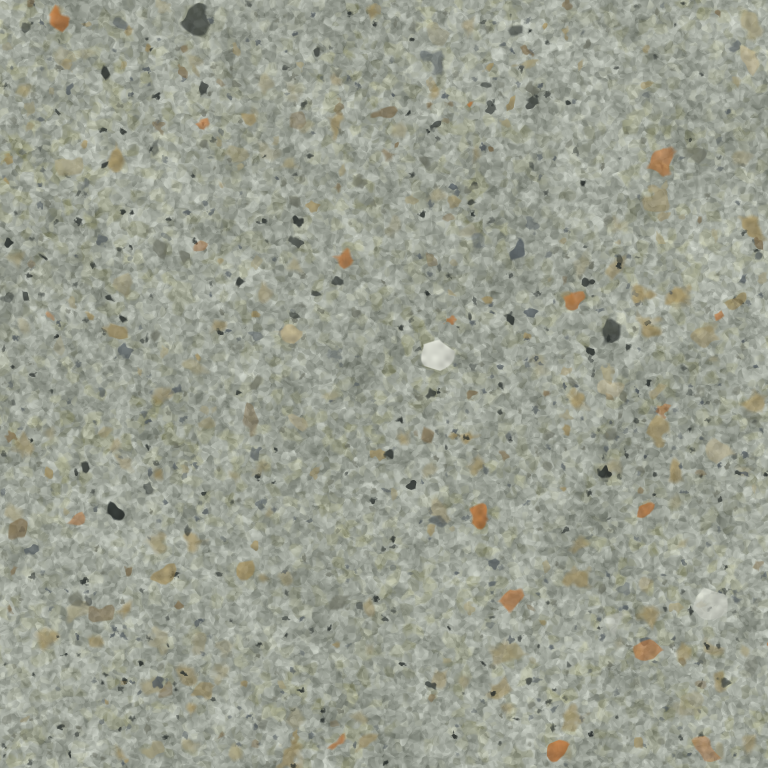
A Shadertoy shader for this texture:

```glsl
const vec3  SAND_COLOR    = vec3(0.622, 0.643, 0.602);
const vec3  YELLOW_TINT   = vec3(0.000, -0.008, -0.070);
const float COARSE_CELLS  = 76.0;
const float FINE_CELLS    = 128.0;
const float SPARKLE_CELLS = 200.0;
const float COARSE_TONE   = 0.105;
const float FINE_TONE     = 0.135;
const float SPARKLE_TONE  = 0.090;
const float DRIFT_TONE    = 0.055;
const float BEND          = 0.0045;
const float EDGE_SOFTNESS = 0.0016;
const float EDGE_WOBBLE   = 0.95;

// Mineral colours, opacity in w, ordered from dark to pale
const int MINERALS = 9;
const vec4 MINERAL[MINERALS] = vec4[MINERALS](
    vec4(0.18, 0.20, 0.19, 0.88),  // charcoal
    vec4(0.30, 0.33, 0.35, 0.75),  // slate
    vec4(0.40, 0.41, 0.36, 0.65),  // olive grey
    vec4(0.46, 0.39, 0.27, 0.70),  // brown
    vec4(0.60, 0.52, 0.33, 0.65),  // ochre
    vec4(0.61, 0.58, 0.45, 0.65),  // tan
    vec4(0.68, 0.42, 0.21, 0.75),  // orange
    vec4(0.72, 0.67, 0.53, 0.75),  // cream
    vec4(0.80, 0.81, 0.77, 0.92)); // shell

vec4 hash4(vec2 cell, float seed) {
    vec4 q = fract(vec3(cell, seed).xyzx * vec4(0.1031, 0.1030, 0.0973, 0.1099));
    q += dot(q, q.wzxy + 33.33);
    return fract((q.xxyz + q.yzzw) * q.zywx);
}

float valueNoise(vec2 p, float seed) {
    vec2 i = floor(p), f = fract(p);
    f = f * f * (3.0 - 2.0 * f);
    float low  = mix(hash4(i, seed).x, hash4(i + vec2(1, 0), seed).x, f.x);
    float high = mix(hash4(i + vec2(0, 1), seed).x, hash4(i + vec2(1, 1), seed).x, f.x);
    return mix(low, high, f.y);
}

// Packed quartz grains with soft borders: x = tone in -0.5..0.5, y = yellow share
vec2 quartz(vec2 p, float seed) {
    vec2 home = floor(p), sum = vec2(0);
    float total = 0.0;
    for (int y = -1; y <= 1; y++)
    for (int x = -1; x <= 1; x++) {
        vec2 cell = home + vec2(x, y);
        vec4 rnd = hash4(cell, seed);
        vec4 look = hash4(cell, seed + 1.0);
        vec2 offset = p - cell - rnd.xy;
        float weight = exp(-13.0 * length(offset));
        float facet = dot(offset, look.zw - 0.5) * 0.8;
        sum += weight * vec2(rnd.z - 0.5 + facet, step(0.82, look.x));
        total += weight;
    }
    return sum / total;
}

// Rounded convex pebble cut by randomly turned planes
float pebble(vec2 p, float radius, vec2 cell, float seed) {
    float cut = -1.0;
    for (int i = 0; i < 5; i++) {
        vec4 rnd = hash4(cell, seed + 2.0 + float(i));
        float angle = (float(i) + 0.8 * rnd.x) * 1.2566;
        cut = max(cut, dot(p, vec2(cos(angle), sin(angle))) - radius * (0.5 + 0.6 * rnd.y));
    }
    return mix(cut, length(p) - radius, 0.25);
}

// Scatters clustered pebbles of minerals first..first+span-1, sizes as fractions of a cell
void scatter(inout vec3 color, vec2 uv, float cells, float density, vec2 sizes,
             float first, float span, float softness, float seed) {
    vec2 p = uv * cells, home = floor(p);
    float wobble = (valueNoise(p * 4.5, seed) - 0.5) * EDGE_WOBBLE;
    float mottle = valueNoise(uv * 120.0, seed + 1.0) - 0.5;
    for (int y = -1; y <= 1; y++)
    for (int x = -1; x <= 1; x++) {
        vec2 cell = home + vec2(x, y);
        vec4 rnd = hash4(cell, seed);
        float cluster = 0.3 + 1.4 * valueNoise(cell / cells * 9.0, 8.0);
        if (rnd.x > density * cluster) continue;
        vec4 look = hash4(cell, seed + 1.0);
        vec2 offset = p - cell - 0.25 - 0.5 * rnd.yz;
        float turn = look.x * 6.2832, c = cos(turn), s = sin(turn);
        vec2 local = mat2(c, s, -s, c) * offset * vec2(1.0, 1.0 + 0.7 * look.y);
        float radius = mix(sizes.x, sizes.y, rnd.w);
        float d = (pebble(local, radius, cell, seed) + wobble * radius) / cells;
        vec4 mineral = MINERAL[min(int(first + look.z * span), MINERALS - 1)];
        float light = 1.0 + 0.25 * mottle + 0.08 * dot(offset, vec2(-0.5, 0.8)) / radius;
        float cover = 1.0 - smoothstep(-softness, softness, d);
        float opacity = mineral.w * mix(0.5, 1.08, look.w);
        color = mix(color, mineral.rgb * light, cover * opacity);
    }
}

void mainImage(out vec4 fragColor, in vec2 fragCoord) {
    vec2 uv = fragCoord / iResolution.y;
    float edge = max(EDGE_SOFTNESS, 0.7 / iResolution.y);

    // Quartz bed, bent so that the grains look crushed
    vec2 bend = vec2(valueNoise(uv * 95.0, 3.0), valueNoise(uv * 95.0, 4.0)) - 0.5;
    vec2 bed = uv + bend * BEND;
    vec2 coarse = quartz(bed * COARSE_CELLS, 11.0);
    vec2 fine = quartz(bed * FINE_CELLS, 23.0);
    float sparkle = quartz(bed * SPARKLE_CELLS, 37.0).x;
    float drift = valueNoise(uv * 6.0, 41.0) + valueNoise(uv * 17.0, 42.0)
                + valueNoise(uv * 34.0, 43.0) - 1.5;
    float warmth = valueNoise(uv * 11.0, 44.0);
    vec3 color = SAND_COLOR + coarse.x * COARSE_TONE + fine.x * FINE_TONE
               + sparkle * SPARKLE_TONE + drift * DRIFT_TONE;
    color += YELLOW_TINT * (coarse.y * 0.6 + fine.y * 0.3) * (0.4 + warmth);

    // Stains, specks, coloured grains and shells; the top is a little coarser
    float coarser = mix(0.7, 1.3, uv.y);
    scatter(color, uv, 22.0, 0.22, vec2(0.14, 0.36), 4.0, 2.0, edge * 3.0, 50.0);
    scatter(color, uv, 85.0, 0.11, vec2(0.20, 0.40), 0.0, 3.0, edge * 1.2, 70.0);
    scatter(color, uv, 40.0, 0.17 * coarser, vec2(0.16, 0.36), 0.0, 6.3, edge * 1.2, 90.0);
    scatter(color, uv, 17.0, 0.27 * coarser, vec2(0.15, 0.32), 0.0, 7.4, edge * 1.4, 110.0);
    scatter(color, uv, 8.0, 0.12, vec2(0.13, 0.22), 7.0, 2.0, edge, 130.0);

    fragColor = vec4(clamp(color, 0.0, 1.0), 1.0);
}
```
